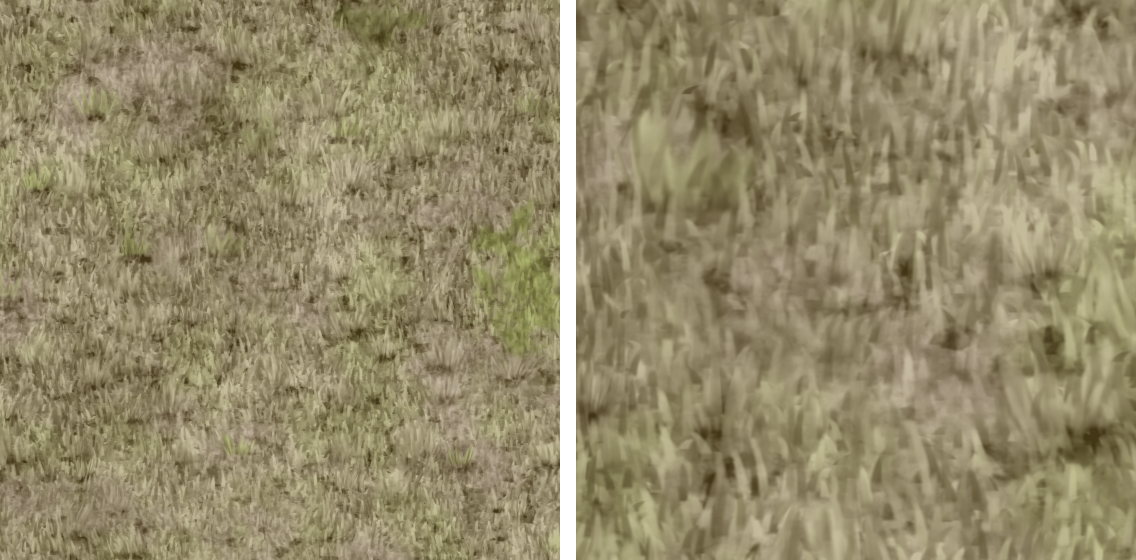
Left: the whole. Right: its middle third, enlarged.
Reproduce this texture procedurally as a Shadertoy shader.

```glsl
// Dry meadow seen from above: soil noise, layers of short leaning blades,
// fanned tufts with shaded roots and a few green shrubs. A surface is a vec2
// (tone, green) that each layer paints over; tone runs from shadow to straw.

const vec3 SHADOW = vec3(0.33, 0.28, 0.16);
const vec3 STRAW = vec3(0.67, 0.63, 0.51);
const vec3 GREEN_TINT = vec3(0.86, 1.01, 0.58);
const vec3 SOIL_TINT = vec3(1.01, 0.985, 1.05);

vec4 hash4(vec2 p) {
    vec4 q = fract(p.xyxy * vec4(0.1031, 0.1030, 0.0973, 0.1099));
    q += dot(q, q.wzxy + 33.33);
    return fract((q.xxyz + q.yzzw) * q.zywx);
}

float noise(vec2 p) {
    vec2 i = floor(p), f = fract(p);
    f = f * f * (3.0 - 2.0 * f);
    float low = mix(hash4(i).x, hash4(i + vec2(1, 0)).x, f.x);
    float high = mix(hash4(i + vec2(0, 1)).x, hash4(i + vec2(1, 1)).x, f.x);
    return mix(low, high, f.y);
}

float fbm(vec2 p) {
    float sum = 0.0, amp = 0.5;
    for (int i = 0; i < 4; i++) {
        sum += amp * noise(p);
        p = mat2(1.62, 1.2, -1.2, 1.62) * p + vec2(17.3, 9.1);
        amp *= 0.5;
    }
    return sum / 0.9375;
}

// One tapered blade per cell; lower rows overlap the rows behind them.
vec2 paintBlades(vec2 surface, vec2 p, vec2 cell, float lean, float opacity, float seed) {
    vec2 g = p / cell, id = floor(g);
    for (int row = 0; row >= -2; row--) {
        for (int column = -1; column <= 1; column++) {
            vec2 k = id + vec2(column, row);
            vec4 h = hash4(k + seed), look = hash4(k + seed + 57.0);
            vec2 q = g - k - h.xy;
            float s = q.y / (0.6 + 1.1 * h.z);
            float x = abs(q.x - (h.w - 0.5) * lean * s * s);
            float width = 0.32 * (1.0 - 0.6 * clamp(s, 0.0, 1.0));
            float mask = 1.0 - smoothstep(width - 0.14, width + 0.14, x);
            mask *= smoothstep(0.0, 0.2, s) * (1.0 - smoothstep(0.7, 1.0, s));
            float tone = mix(0.16, 1.36, look.x) + 0.3 * (s - 0.5);
            vec2 blade = vec2(tone, mix(surface.y, look.y * 0.2, 0.4));
            surface = mix(surface, blade, mask * opacity);
        }
    }
    return surface;
}

// A fan of blades around a root at the origin, with a ragged shadow below.
vec2 paintTuft(vec2 surface, vec2 q, float green, float strength, float seed) {
    float ragged = noise(q * 5.0 + seed);
    vec2 d = (q - vec2(0.15, -0.02)) / vec2(0.6, 0.22);
    surface.x -= 0.95 * strength * exp(-dot(d, d)) * smoothstep(0.2, 0.7, ragged);

    float fan = q.x / (max(q.y, 0.0) * 0.7 + 0.6);
    float fibre = noise(vec2(fan * 13.0 + seed, q.y * 2.5));
    float top = (1.0 - 0.8 * fan * fan) * (0.4 + 0.9 * noise(vec2(fan * 9.0, seed)));
    float mask = smoothstep(-0.1, 0.2, q.y) * (1.0 - smoothstep(top - 0.3, top, q.y));
    mask *= 1.0 - smoothstep(0.4, 0.9, abs(fan));
    vec2 grass = vec2(0.3 + 0.85 * fibre + 0.4 * q.y, green);
    return mix(surface, grass, mask * strength);
}

vec2 scatterTufts(vec2 surface, vec2 p, vec2 cell, float seed) {
    vec2 id = floor(p / cell);
    for (int row = 1; row >= -1; row--) {
        for (int column = -1; column <= 1; column++) {
            vec2 k = id + vec2(column, row);
            vec4 h = hash4(k + seed), look = hash4(k + seed + 31.0);
            vec2 q = (p - (k + h.xy) * cell) / (cell.y * mix(0.4, 0.85, h.z));
            float green = 0.06 + 0.5 * smoothstep(0.8, 1.0, look.x);
            float strength = step(h.w, 0.7) * mix(0.5, 0.85, look.y);
            surface = paintTuft(surface, q, green, strength, look.z * 40.0);
        }
    }
    return surface;
}

// A leafy clump with a broken outline.
vec2 paintShrub(vec2 surface, vec2 p, vec2 centre, vec2 radius, float tone, float green) {
    float reach = length((p - centre) / radius) + 1.6 * (fbm(p * 28.0) - 0.5);
    float mask = 1.0 - smoothstep(0.4, 1.1, reach);
    float leaves = noise(p * vec2(120.0, 90.0)) + 0.8 * noise(p * 45.0) - 0.9;
    vec2 leafy = vec2(mix(surface.x, tone + 0.9 * leaves, 0.7), green);
    return mix(surface, leafy, mask * 0.85);
}

void mainImage(out vec4 fragColor, in vec2 fragCoord) {
    vec2 p = fragCoord / iResolution.y;
    vec2 bent = p + vec2(0.014 * (noise(p * 16.0) - 0.5), 0.0);

    // Soil with broad patches, clumps and small dark hollows
    float patches = fbm(p * vec2(5.0, 7.0) + 3.0);
    float clumps = fbm(bent * vec2(34.0, 24.0) + 13.0);
    float bare = smoothstep(0.5, 0.72, fbm(p * vec2(6.0, 9.0) + 21.0));
    float hollows = smoothstep(0.6, 0.78, fbm(p * vec2(36.0, 56.0) + 7.0));
    float grain = fbm(p * vec2(90.0, 110.0));
    vec2 surface = vec2(0.74 + 1.0 * (grain - 0.5), 0.0);
    surface.y = 0.24 * smoothstep(0.48, 0.72, fbm(p * 9.0 + 40.0));

    // Grass from the ground litter up to the tallest blades
    float cover = 1.0 - 0.45 * bare;
    surface = paintBlades(surface, bent, vec2(0.012, 0.011), 1.8, 0.75 * cover, 5.0);
    surface = paintBlades(surface, bent, vec2(0.010, 0.021), 1.4, 0.75 * cover, 90.0);
    surface.x -= 0.5 * hollows;
    surface = scatterTufts(surface, bent, vec2(0.095, 0.085), 11.0);
    surface = paintShrub(surface, p, vec2(0.94, 0.50), vec2(0.09, 0.13), 0.62, 0.72);
    surface = paintShrub(surface, p, vec2(0.67, 0.96), vec2(0.09, 0.06), 0.25, 0.5);
    surface = paintBlades(surface, bent, vec2(0.011, 0.025), 1.5, 0.55 * cover, 160.0);

    // Tone and tint
    float tone = surface.x + 0.03 + 0.5 * (patches - 0.5) + 0.6 * (clumps - 0.5);
    vec3 colour = mix(SHADOW, STRAW, clamp(tone, -0.2, 1.3));
    colour *= mix(vec3(1.0), SOIL_TINT, bare);
    colour *= mix(vec3(1.0), GREEN_TINT, surface.y);
    fragColor = vec4(colour, 1.0);
}
```
